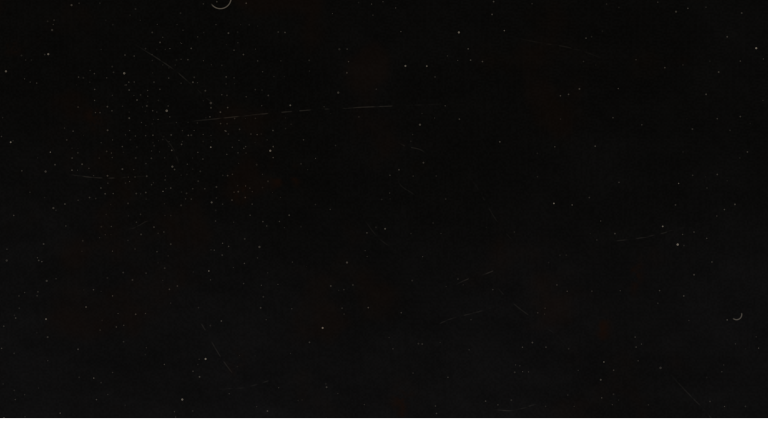
Reproduce this texture procedurally as a Shadertoy shader.

```glsl
const vec3 SOOT = vec3(0.034, 0.032, 0.028);
const vec3 SLATE = vec3(0.060, 0.058, 0.060);
const vec3 RUST = vec3(0.100, 0.042, 0.016);
const vec3 DUST = vec3(0.50, 0.46, 0.40);
const vec3 PAPER = vec3(1.0);
const float STRIP_HEIGHT = 0.032;

float hash(vec2 p) {
    return fract(sin(dot(p, vec2(127.1, 311.7))) * 43758.5453);
}

vec2 hash2(vec2 p) {
    return vec2(hash(p), hash(p + 37.3));
}

float noise(vec2 p) {
    vec2 i = floor(p), f = fract(p);
    f = f * f * (3.0 - 2.0 * f);
    float low = mix(hash(i), hash(i + vec2(1, 0)), f.x);
    float high = mix(hash(i + vec2(0, 1)), hash(i + vec2(1, 1)), f.x);
    return mix(low, high, f.y);
}

float fbm(vec2 p) {
    float sum = 0.0, amp = 0.5;
    for (int i = 0; i < 5; i++) {
        sum += amp * noise(p);
        p = mat2(1.6, 1.2, -1.2, 1.6) * p + 7.1;
        amp *= 0.5;
    }
    return sum;
}

// Soft round grains, one candidate per grid cell
float specks(vec2 p, float cells, float density, float radius, float blur) {
    vec2 id = floor(p * cells);
    vec2 center = (id + 0.2 + 0.6 * hash2(id + cells)) / cells;
    float size = radius * (0.5 + hash(id + 5.7));
    float present = step(hash(id + 91.0), density);
    float disc = 1.0 - smoothstep(size - blur * 0.5, size + blur, length(p - center));
    return present * disc * (0.25 + 0.75 * hash(id + 13.0));
}

// Thin broken line that fades toward both ends
float scratch(vec2 p, vec2 center, float angle, float halfLength, float blur) {
    vec2 along = vec2(cos(angle), sin(angle));
    vec2 d = p - center;
    float t = dot(d, along) / halfLength;
    float bend = 0.004 * sin(t * 3.0 + center.x * 20.0);
    float across = abs(dot(d, vec2(-along.y, along.x)) - bend);
    float line = 1.0 - smoothstep(0.0, 0.0008 + blur, across);
    float broken = smoothstep(0.3, 0.7, noise(p * 70.0 + center * 50.0));
    return line * broken * (1.0 - smoothstep(0.4, 1.0, abs(t)));
}

// Curled fibre: part of a ring
float fibre(vec2 p, vec2 center, float radius, float facing, float blur) {
    vec2 d = p - center;
    float ring = 1.0 - smoothstep(0.0, 0.001 + blur, abs(length(d) - radius));
    float arc = dot(normalize(d + 1e-5), vec2(cos(facing), sin(facing)));
    return ring * smoothstep(0.1, 0.5, arc);
}

// Small ragged stain
float stain(vec2 p, vec2 center, vec2 size) {
    vec2 d = (p - center) / size;
    return exp(-dot(d, d)) * smoothstep(0.35, 0.65, fbm(p * 45.0));
}

void mainImage(out vec4 fragColor, in vec2 fragCoord) {
    vec2 p = fragCoord / iResolution.y;
    float aspect = iResolution.x / iResolution.y;
    float blur = 1.0 / iResolution.y;

    // Dark worn ground, lighter toward the bottom
    float cloud = fbm(p * 3.5 + 2.0);
    float wear = fbm(p * vec2(16.0, 24.0));
    float lift = (1.0 - smoothstep(0.0, 0.95, p.y)) * 0.75 + (cloud - 0.5) * 0.8;
    vec3 color = mix(SOOT, SLATE, clamp(lift, 0.0, 1.0));
    color *= 0.80 + 0.40 * wear;
    color += 0.014 * (noise(p * 260.0) - 0.5);

    // Rust blotches
    float bloom = smoothstep(0.56, 0.78, fbm(p * 7.0 + 31.0));
    color = mix(color, RUST, 0.22 * bloom);
    for (int i = 0; i < 9; i++) {
        vec2 seed = vec2(float(i), 4.0);
        vec2 center = hash2(seed) * vec2(aspect, 1.0);
        vec2 size = mix(vec2(0.01), vec2(0.025, 0.04), hash2(seed + 8.0));
        color = mix(color, RUST, 0.6 * stain(p, center, size));
    }

    // Scratches
    float marks = 0.0;
    for (int i = 0; i < 18; i++) {
        vec2 seed = vec2(float(i), 17.0);
        vec2 center = hash2(seed) * vec2(aspect, 1.0);
        float angle = mix(-1.1, 0.5, hash(seed + 3.0));
        float reach = mix(0.03, 0.14, hash(seed + 6.0));
        marks += scratch(p, center, angle, reach, blur) * (0.3 + 0.7 * hash(seed + 9.0));
    }
    marks += scratch(p, vec2(0.70, 0.74), 0.07, 0.36, blur);
    color += DUST * 0.15 * marks;

    // Dust, thickest in the upper left
    vec2 offset = (p - vec2(0.39, 0.68)) / vec2(0.20, 0.24);
    float cluster = exp(-dot(offset, offset));
    float dust = specks(p, 75.0, 0.05 + 0.28 * cluster, 0.0010, blur) * 0.5;
    dust += specks(p, 22.0, 0.05 + 0.12 * cluster, 0.0016, blur);
    dust += 0.7 * fibre(p, vec2(0.51, 1.005), 0.025, -1.2, blur);
    dust += 0.6 * fibre(p, vec2(1.705, 0.272), 0.012, -1.0, blur);
    color += DUST * 0.7 * dust;

    // White strip along the lower edge
    float strip = 1.0 - smoothstep(-0.5 * blur, 0.5 * blur, p.y - STRIP_HEIGHT);
    fragColor = vec4(mix(color, PAPER, strip), 1.0);
}
```
